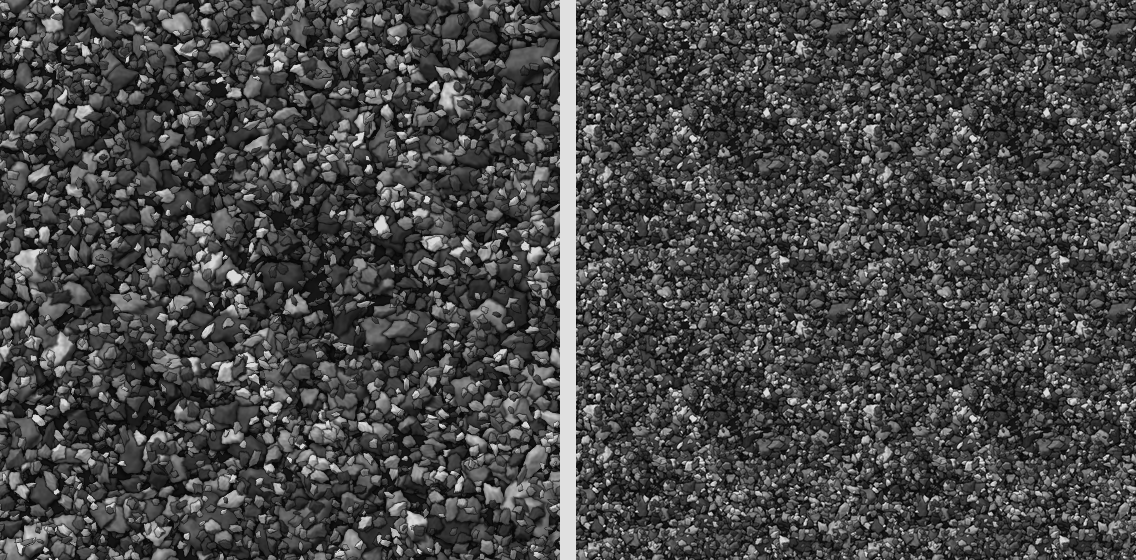
Left: one tile. Right: repeated 2 by 2.
Give the GLSL for this texture, as a three.js fragment shader.

```glsl
varying vec2 vUv;

#define TAU 6.2831853
#define LIGHT vec3(-0.33, 0.58, 0.74)
#define EDGE_WIDTH 0.0014
#define FACET_SHARPNESS 17.0
#define SHADOW_REACH 0.27
#define SHADOW_STRENGTH 0.60
#define GAP_TONE 0.08
#define DARK_ROCK 0.20
#define PALE_ROCK 0.66
#define GRAIN 0.55
#define BROAD_CONTRAST 0.24

vec4 hash4(vec3 p) {
  vec4 q = fract(p.xyzx * vec4(0.1031, 0.1030, 0.0973, 0.1099));
  q += dot(q, q.wzxy + 33.33);
  return fract((q.xxyz + q.yzzw) * q.zywx);
}

// Value noise that wraps after n cells
float wrapNoise(vec2 uv, float n) {
  vec2 cell = floor(uv * n);
  vec2 f = fract(uv * n);
  f = f * f * (3.0 - 2.0 * f);
  vec2 a = mod(cell, n);
  vec2 b = mod(cell + 1.0, n);
  float low = mix(hash4(vec3(a, n)).x, hash4(vec3(b.x, a.y, n)).x, f.x);
  float high = mix(hash4(vec3(a.x, b.y, n)).x, hash4(vec3(b, n)).x, f.x);
  return mix(low, high, f.y);
}

// Broad periodic variation, about -1 to 1
float drift(vec2 uv) {
  vec2 a = TAU * uv;
  return 0.4 * sin(a.x + 2.0 * a.y + 1.5 * sin(a.x - a.y))
       + 0.35 * sin(3.0 * a.x - 2.0 * a.y + 2.0 * sin(2.0 * a.y + 0.7))
       + 0.35 * sin(4.0 * a.x + 5.0 * a.y + 2.0 * sin(3.0 * a.x - 2.0 * a.y));
}

// Faceted stone of unit radius: x = signed distance, y = light on its surface
vec2 stone(vec2 p, vec3 id, vec3 light) {
  vec4 h = hash4(id + 17.0);
  p += 0.045 * sin(p.yx * 6.0 + h.xy * TAU) + 0.02 * sin(p.yx * 17.0 + h.zw * TAU);
  float d = length(p) - 1.05;

  // The tilted top and the bevels blend by which plane is lowest
  vec2 tilt = (h.xy - 0.5) * 0.9;
  float topHeight = 0.14 + 0.25 * h.z - dot(tilt, p);
  vec3 normal = vec3(tilt, 1.0) * exp(-FACET_SHARPNESS * topHeight);
  for (int k = 0; k < 6; k++) {
    vec4 e = hash4(id + vec3(0.0, 0.0, 31.0 + 7.0 * float(k)));
    float angle = (float(k) + 0.85 * e.x) * TAU / 6.0;
    vec2 dir = vec2(cos(angle), sin(angle));
    float side = dot(p, dir) - mix(0.52, 0.95, e.y);
    float slope = mix(0.3, 1.5, e.z);
    d = max(d, side);
    normal += vec3(dir * slope, 1.0) * exp(FACET_SHARPNESS * side * slope);
  }
  float lit = max(dot(normalize(normal), light), 0.0);
  float strata = sin(p.y * 13.0 + 3.0 * sin(p.x * 4.0 + h.w * TAU));
  return vec2(d, 0.28 + 0.98 * lit + 0.04 * strata);
}

// Paints one layer of stones, n cells across, over the tone below
float addStones(float tone, vec2 uv, float n, float density, float gain) {
  vec2 base = floor(uv * n);
  for (int j = 1; j >= -1; j--) {
    for (int i = -1; i <= 1; i++) {
      vec2 cell = base + vec2(float(i), float(j));
      vec3 id = vec3(mod(cell, n), n);
      vec4 h = hash4(id);
      vec4 g = hash4(id + 5.0);
      vec2 center = cell + h.xy;
      float radius = mix(0.40, 0.75, g.x * g.x);
      vec2 p = (uv * n - center) / radius;
      float crowding = 1.0 + 0.5 * drift(center.yx / n + 0.37);
      if (h.z > density * crowding || length(p) > 1.4) continue;

      // Turn and flatten into the frame of the stone
      float c = cos(TAU * h.w);
      float s = sin(TAU * h.w);
      mat2 turn = mat2(c, -s, s, c);
      p = turn * p;
      p.y /= mix(0.45, 1.0, g.y);
      vec2 rock = stone(p, id, vec3(turn * LIGHT.xy, LIGHT.z));

      // Contact shadow, then the stone itself
      float edge = EDGE_WIDTH * n / radius;
      float shadow = 1.0 - smoothstep(0.0, SHADOW_REACH, rock.x);
      float rim = mix(0.82, 1.0, smoothstep(0.0, 0.18, -rock.x));
      float albedo = mix(DARK_ROCK, PALE_ROCK, pow(g.z, 1.45));
      float broad = 1.0 + BROAD_CONTRAST * drift(center / n);
      float face = albedo * gain * rock.y * rim * broad;
      tone *= 1.0 - SHADOW_STRENGTH * shadow;
      tone = mix(tone, face, 1.0 - smoothstep(-edge, edge, rock.x));
    }
  }
  return tone;
}

void main() {
  vec2 uv = vUv;

  // Dark bed of gravel
  float tone = GAP_TONE;
  tone = addStones(tone, uv, 47.0, 1.2, 0.80);
  tone = addStones(tone, uv, 39.0, 1.2, 0.85);
  tone = addStones(tone, uv, 31.0, 1.0, 0.90);

  // Large rocks, then ever finer and sparser chips
  tone = addStones(tone, uv, 22.0, 0.85, 0.95);
  tone = addStones(tone, uv, 11.0, 0.65, 0.98);
  tone = addStones(tone, uv, 16.0, 0.60, 1.00);
  tone = addStones(tone, uv, 25.0, 0.50, 1.04);
  tone = addStones(tone, uv, 37.0, 0.42, 1.08);
  tone = addStones(tone, uv, 54.0, 0.30, 1.12);

  // Rough mineral surface
  float grain = 0.45 * wrapNoise(uv, 60.0) + 0.35 * wrapNoise(uv, 120.0)
              + 0.20 * wrapNoise(uv, 240.0);
  tone *= 1.0 + GRAIN * (grain - 0.5);
  gl_FragColor = vec4(vec3(clamp(tone, 0.03, 0.85)), 1.0);
}
```
